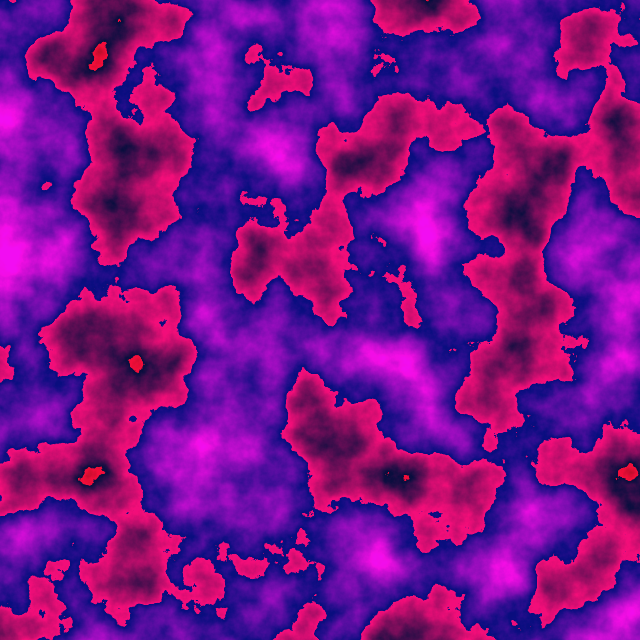
Reproduce this texture procedurally as a Shadertoy shader.

```glsl
// Random unit gradient for a lattice point
vec2 latticeGradient(ivec2 cell) {
    uint h = uint(cell.x) * 1597334677u ^ uint(cell.y) * 3812015801u;
    h = (h ^ (h >> 15)) * 2246822519u;
    h = (h ^ (h >> 13)) * 3266489917u;
    h ^= h >> 16;
    float angle = 6.28318 * float(h & 65535u) / 65536.0;
    return vec2(cos(angle), sin(angle));
}

float gradientNoise(vec2 p) {
    vec2 base = floor(p);
    vec2 f = p - base;
    ivec2 cell = ivec2(base);
    vec2 fade = f * f * f * (f * (f * 6.0 - 15.0) + 10.0);
    float a = dot(latticeGradient(cell), f);
    float b = dot(latticeGradient(cell + ivec2(1, 0)), f - vec2(1, 0));
    float c = dot(latticeGradient(cell + ivec2(0, 1)), f - vec2(0, 1));
    float d = dot(latticeGradient(cell + ivec2(1, 1)), f - vec2(1, 1));
    return mix(mix(a, b, fade.x), mix(c, d, fade.x), fade.y);
}

// Octaves are shifted so their lattice points do not line up
float cloudNoise(vec2 p) {
    float sum = 0.0;
    float amplitude = 1.0;
    for (int octave = 0; octave < 7; octave++) {
        sum += amplitude * gradientNoise(p);
        p = p * 2.0 + vec2(17.37, 9.71);
        amplitude *= 0.5;
    }
    return sum;
}

void mainImage(out vec4 fragColor, in vec2 fragCoord) {
    vec2 uv = fragCoord / iResolution.y;
    float height = 0.12 + 1.6 * cloudNoise(uv * 6.2 + vec2(3.4, 7.8));
    float edge = clamp(0.5 * fwidth(height), 0.0005, 0.03);

    // Red climbs with height and wraps at 0 and -1, leaving hard outlines
    float level = height > 0.0 ? 0.85 * height : height;
    float red = level + 2.0 - smoothstep(-edge, edge, height)
                            - smoothstep(-edge, edge, height + 1.0);

    // Blue climbs without wrapping, faster above the outline
    float blue = 0.485 + level * (level > 0.0 ? 0.43 : 0.25);

    fragColor = vec4(clamp(vec3(red, 0.05, blue), 0.04, 0.95), 1.0);
}
```
